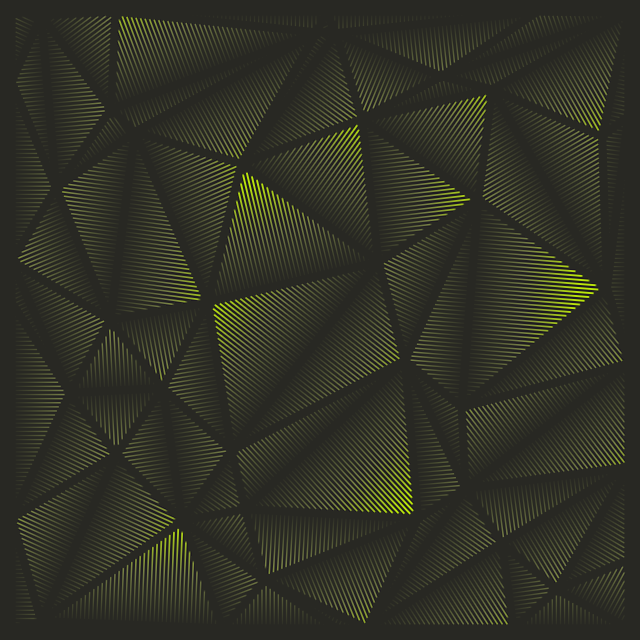
Reproduce this background procedurally as a Shadertoy shader.

```glsl
// Dark field of irregular triangles, each hatched with fine lines glowing lime toward its apex.

const float CELLS = 6.0;          // scattered points per side
const float MARGIN = 0.018;       // empty border of the canvas
const float JITTER = 0.96;        // scatter of the points in their cells
const float BORDER_JITTER = 0.7;  // scatter of the sparser points on the border
const float WARP = 0.045;         // large bends that vary the triangle sizes
const vec2  SEED = vec2(17.0, 43.0);
const float SPACING = 0.0064;     // distance between hatch lines
const float GAP = 0.0065;         // distance from line ends to triangle sides
const float THIN = 0.0018;        // line width at the base
const float THICK = 0.0030;       // line width at full glow
const float FULL_HEIGHT = 0.165;  // height above the base with full glow

const vec3 GROUND = vec3(0.157, 0.157, 0.137);
const vec3 SHADE  = vec3(0.110, 0.095, 0.128);
const vec3 OLIVE  = vec3(0.460, 0.495, 0.270);
const vec3 LIME   = vec3(0.730, 0.900, 0.040);

vec2 hash22(vec2 p) {
    vec3 q = fract(vec3(p.xyx) * vec3(0.1031, 0.1030, 0.0973));
    q += dot(q, q.yzx + 33.33);
    return fract((q.xx + q.yz) * q.zy);
}

// One point per inner cell; outer cells share points in pairs on the border.
vec2 scatterPoint(vec2 cell) {
    vec2 point = cell + 0.5 + JITTER * (hash22(cell + SEED) - 0.5);
    if (any(lessThan(cell, vec2(0.0))) || any(greaterThan(cell, vec2(CELLS - 1.0)))) {
        vec2 pair = floor(cell * 0.5);
        point = 2.0 * pair + 1.0 + BORDER_JITTER * (hash22(pair + SEED) - 0.5);
    }
    point /= CELLS;
    point += WARP * sin(6.2832 * point.yx + vec2(0.6, 2.4));
    return clamp(point, MARGIN, 1.0 - MARGIN);
}

// Twice the signed area of a triangle.
float signedArea(vec2 a, vec2 b, vec2 c) {
    vec2 u = b - a, v = c - a;
    return u.x * v.y - u.y * v.x;
}

// Distance to the left of the line from a to b.
float sideDistance(vec2 p, vec2 a, vec2 b) {
    return signedArea(a, b, p) / max(distance(a, b), 1e-5);
}

vec3 hatchTriangle(vec3 color, vec2 p, vec2 a, vec2 b, vec2 c, float pixel) {
    // Turn the corners so that the longest side a-b is the base.
    float ab = distance(a, b), bc = distance(b, c), ca = distance(c, a);
    vec2 first = a;
    if (bc >= max(ab, ca)) { a = b; b = c; c = first; }
    else if (ca >= ab)     { a = c; c = b; b = first; }

    // Snap to the nearest line, which stands upright on the base.
    vec2 along = (b - a) / max(distance(a, b), 1e-5);
    float offset = (fract(dot(p - a, along) / SPACING) - 0.5) * SPACING;
    vec2 q = p - along * offset;

    float height = sideDistance(q, a, b);
    float inset = min(height, min(sideDistance(q, b, c), sideDistance(q, c, a))) - GAP;
    float inside = clamp(inset / pixel + 0.5, 0.0, 1.0);
    float glow = clamp(height / FULL_HEIGHT, 0.0, 1.0);

    // Box-filtered line coverage.
    float halfWidth = 0.5 * mix(THIN, THICK, glow);
    float covered = min(offset + 0.5 * pixel, halfWidth) - max(offset - 0.5 * pixel, -halfWidth);
    float line = clamp(covered / pixel, 0.0, 1.0);

    vec3 ink = mix(GROUND, OLIVE, min(2.0 * glow, 1.0));
    ink = mix(ink, LIME, max(2.0 * glow - 1.0, 0.0));
    vec3 between = mix(GROUND, SHADE, smoothstep(0.25, 0.65, glow));
    return mix(color, mix(between, ink, line), inside);
}

void mainImage(out vec4 fragColor, in vec2 fragCoord) {
    vec2 p = fragCoord / iResolution.y;
    float pixel = 1.0 / iResolution.y;
    vec2 home = floor(p * CELLS);
    vec3 color = GROUND;

    // Visit every quad of neighbouring points that can reach this cell.
    for (int j = -2; j <= 1; j++)
    for (int i = -2; i <= 1; i++) {
        vec2 cell = clamp(home + vec2(i, j), -1.0, CELLS - 1.0);
        if (cell != home + vec2(i, j)) continue;
        vec2 a = scatterPoint(cell);
        vec2 b = scatterPoint(cell + vec2(1, 0));
        vec2 c = scatterPoint(cell + vec2(1, 1));
        vec2 d = scatterPoint(cell + vec2(0, 1));

        // Split along the diagonal that leaves the larger small triangle.
        float splitAC = min(signedArea(a, b, c), signedArea(a, c, d));
        float splitBD = min(signedArea(a, b, d), signedArea(b, c, d));
        if (splitAC > splitBD) {
            color = hatchTriangle(color, p, a, b, c, pixel);
            color = hatchTriangle(color, p, a, c, d, pixel);
        } else {
            color = hatchTriangle(color, p, a, b, d, pixel);
            color = hatchTriangle(color, p, b, c, d, pixel);
        }
    }
    fragColor = vec4(color, 1.0);
}
```
